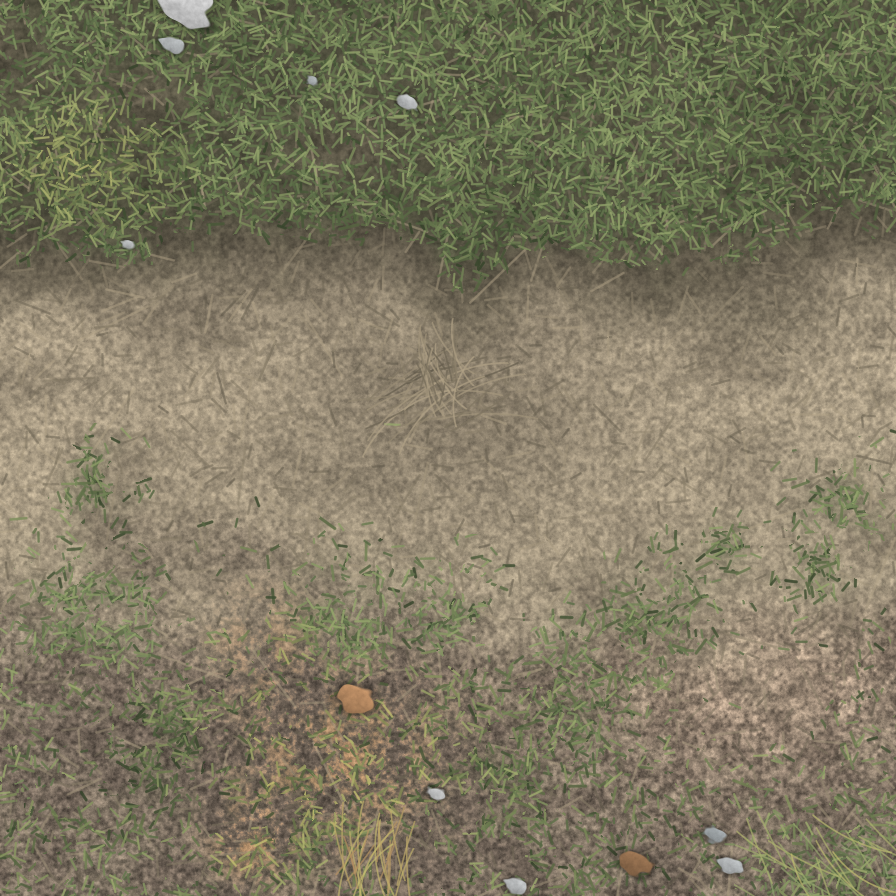
Write a Shadertoy shader that draws this texture.

```glsl
const vec3 SAND = vec3(.68, .625, .53);
const vec3 SAND_DARK = vec3(.47, .43, .365);
const vec3 LOAM = vec3(.49, .435, .385);
const vec3 PINK_SOIL = vec3(.64, .56, .485);
const vec3 HUMUS = vec3(.345, .32, .265);
const vec3 RUST = vec3(.69, .52, .37);
const vec3 GRASS_DARK = vec3(.21, .265, .165);
const vec3 GRASS_LIGHT = vec3(.53, .62, .42);
const vec3 GRASS_DRY = vec3(.77, .74, .44);
const vec3 STRAW = vec3(.70, .64, .53);
const int BLADE_LAYERS = 6;

// Grass tufts: centre, radius
const vec3 TUFTS[14] = vec3[14](
  vec3(.38, .31, .06), vec3(.5, .32, .05), vec3(.72, .29, .055),
  vec3(.75, .35, .035), vec3(.1, .31, .07), vec3(.18, .17, .07),
  vec3(.95, .43, .045), vec3(.81, .39, .025), vec3(.91, .36, .03),
  vec3(.64, .22, .07), vec3(.34, .08, .07), vec3(.93, .03, .08),
  vec3(.55, .13, .07), vec3(.11, .46, .035));
// Stones: centre, radius, brightness (negative is tan)
const vec4 STONES[11] = vec4[11](
  vec4(.205, .997, .033, 1), vec4(.192, .95, .013, .7),
  vec4(.456, .885, .011, .8), vec4(.349, .91, .007, .6),
  vec4(.143, .727, .007, .8), vec4(.396, .219, .021, -1),
  vec4(.487, .114, .01, .9), vec4(.815, .034, .014, .7),
  vec4(.798, .068, .012, .5), vec4(.576, .012, .012, .8),
  vec4(.71, .037, .018, -.6));

float hash(vec2 p) {
  vec3 q = fract(p.xyx * .1031);
  q += dot(q, q.yzx + 33.33);
  return fract((q.x + q.y) * q.z);
}

float noise(vec2 p) {
  vec2 i = floor(p), f = fract(p);
  f = f * f * (3. - 2. * f);
  return mix(mix(hash(i), hash(i + vec2(1, 0)), f.x),
             mix(hash(i + vec2(0, 1)), hash(i + 1.), f.x), f.y);
}

float fbm(vec2 p) {
  float sum = 0., amp = .53;
  for (int i = 0; i < 4; i++, amp *= .5) {
    sum += amp * noise(p);
    p = mat2(1.6, 1.2, -1.2, 1.6) * p + 7.3;
  }
  return sum;
}

float blob(vec2 p, float x, float y, float rx, float ry) {
  vec2 d = (p - vec2(x, y)) / vec2(rx, ry);
  return exp(-dot(d, d));
}

// Distance to a centred stroke with half-extent h
float stroke(vec2 p, vec2 h) {
  return length(p - h * clamp(dot(p, h) / dot(h, h), -1., 1.));
}

// One random stroke per cell: coverage, tone
vec2 strokes(vec2 p, float cells, float width, float density, float seed) {
  vec2 q = p * cells, best = vec2(0);
  float aa = cells / iResolution.y;
  for (int k = 0; k < 9; k++) {
    vec2 c = floor(q) + vec2(k % 3 - 1, k / 3 - 1), s = c + seed * 17.3 + 90.;
    if (hash(s) > density) continue;
    float a = 6.283 * hash(s + 11.9), tone = hash(s + 73.3);
    vec2 mid = c + vec2(hash(s + 31.7), hash(s + 57.1));
    float d = stroke(q - mid, vec2(cos(a), sin(a)) * (.25 + .4 * tone));
    float cover = 1. - smoothstep(width - aa * .5, width + aa, d);
    if (cover > best.x) best = vec2(cover, tone);
  }
  return best;
}

// Bundle of bent stalks painted over a base colour
vec3 stalks(vec3 col, vec2 p, vec2 spread, float angle, float len, vec3 dark, vec3 light) {
  if (length(p) > len + length(spread)) return col;
  for (int i = 0; i < 26; i++) {
    vec2 s = vec2(float(i) * 3.7, angle * 9.);
    vec2 q = p - spread * (vec2(hash(s), hash(s + 9.1)) * 2. - 1.);
    float a = angle + hash(s + 21.3) - .5, tone = hash(s + 43.7);
    vec2 h = vec2(cos(a), sin(a)) * len * (.3 + .7 * tone);
    q += vec2(-h.y, h.x) * dot(q, q) / (len * len) * (tone - .5) * .5;
    float cover = 1. - smoothstep(.0002, 1.5 / iResolution.y, stroke(q, h));
    col = mix(col, mix(dark, light, tone), cover * .7);
  }
  return col;
}

void mainImage(out vec4 fragColor, in vec2 fragCoord) {
  vec2 p = fragCoord / iResolution.y;
  float broad = fbm(p * 7.), fine = fbm(p * 38. + 4.), grain = fbm(p * 210.);

  // Bare track with loam below
  float wear = fbm(p * vec2(6, 17) + 20.);
  vec3 col = mix(SAND_DARK, SAND, smoothstep(.15, .6, wear * .5 + broad * .3 + fine * .2));
  col = mix(col, SAND_DARK, .7 * blob(p, .5, .54, .19, .12));
  float lower = 1. - smoothstep(.26, .41, p.y + (broad - .5) * .2 + .06 * smoothstep(.5, .8, p.x));
  vec3 loam = mix(LOAM, PINK_SOIL, blob(p, .84, .27, .2, .15));
  col = mix(col, loam * (.7 + .6 * fine), lower);

  // Dark humus along the upper verge
  float edge = .71 - .05 * blob(p, .53, p.y, .06, 1.) + .03 * smoothstep(.8, 1., p.x);
  float rise = p.y - edge + (broad - .5) * .09 + (fine - .5) * .05;
  float verge = smoothstep(-.08, .01, rise);
  col = mix(col, HUMUS * (.7 + .6 * fine), verge * .9);
  col = mix(col, HUMUS, .55 * blob(p, .84, .65, .09, .04));

  // Rusty litter and soil grain
  float rust = min(1., blob(p, .38, .15, .11, .09) + blob(p, .28, .06, .04, .04)
    + .5 * blob(p, .29, .28, .06, .06));
  col = mix(col, RUST, .75 * rust * smoothstep(.4, .65, (fine + grain) * .5));
  col *= 1. + (.6 + .5 * lower) * (grain - .5);

  // Grass density
  float bare = blob(p, .16, .89, .06, .04) + blob(p, 0., .94, .05, .05)
    + blob(p, .38, .83, .07, .03) + blob(p, .27, .73, .09, .035) + blob(p, .94, .745, .07, .035);
  float density = smoothstep(-.01, .05, rise) * (.9 - .7 * bare) * (.45 + .8 * fine);
  float tufts = .25 * lower * (1. - blob(p, .86, .25, .14, .12));
  for (int i = 0; i < TUFTS.length(); i++) {
    vec3 t = TUFTS[i];
    tufts = max(tufts, .8 * blob(p, t.x, t.y, t.z, t.z));
  }
  density = clamp(max(density, tufts * smoothstep(.25, .65, fine)), 0., 1.);
  col = mix(col, GRASS_DARK, .4 * density);

  // Fallen twigs, large to small
  for (float n = 1.; n < 4.; n++) {
    vec2 twig = strokes(p, 15. * n, .015 * n, .45, n);
    col = mix(col, mix(HUMUS, STRAW, twig.y), twig.x * .5);
  }

  // Grass blades, brighter toward the top layer
  float dry = min(1., .8 * blob(p, .1, .82, .13, .1) + rust + .35 * lower);
  for (int i = 0; i < BLADE_LAYERS; i++) {
    float n = float(i), c = cos(n * 1.1), s = sin(n * 1.1);
    vec2 blade = strokes(mat2(c, s, -s, c) * p, 58. + n * 6., .08, density, n + 12.);
    float light = clamp(n * .1 + blade.y * .6 + broad * .6 - .38, 0., 1.);
    vec3 tip = mix(GRASS_LIGHT, GRASS_DRY, max(dry, .25) * blade.y);
    col = mix(col, mix(GRASS_DARK, tip, light), blade.x * .85);
  }

  // Twig pile and long grass
  col = stalks(col, p - vec2(.495, .56), vec2(.065, .035), .5, .065, HUMUS, STRAW);
  col = stalks(col, p - vec2(.488, .59), vec2(.022, .025), 1.8, .04, HUMUS, STRAW);
  col = stalks(col, p - vec2(.92, .03), vec2(.085, .035), 2.3, .055, GRASS_LIGHT, GRASS_DRY);
  col = stalks(col, p - vec2(.42, .04), vec2(.04, .03), 1.4, .05, RUST, GRASS_DRY);

  // Stones with soft contact shadows
  for (int i = 0; i < STONES.length(); i++) {
    vec4 s = STONES[i];
    vec2 d = mat2(.8, .5, -.4, 1.2) * (p - s.xy) / s.z;
    float r = length(d) + .5 * noise(d * 1.8 + float(i) * 5.) - .25;
    float aa = 1.5 / (iResolution.y * s.z);
    vec3 tint = s.w < 0. ? RUST * (.6 - .5 * s.w) : mix(vec3(.45, .5, .52), vec3(.86), s.w);
    col *= .65 + .35 * smoothstep(.8, 1.5, r);
    col = mix(col, tint * (.8 + .12 * d.y + .2 * grain), 1. - smoothstep(.9 - aa, .9 + aa, r));
  }
  fragColor = vec4(clamp(col, 0., 1.), 1);
}
```
